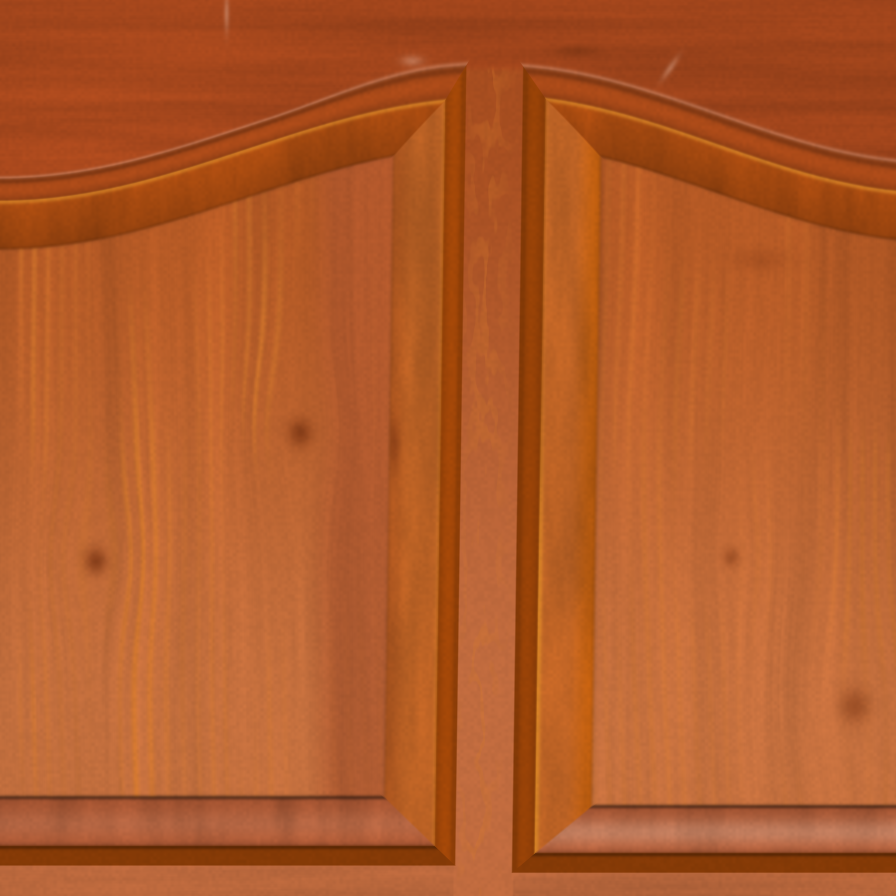
A three.js fragment shader for this texture:

```glsl
// Two raised wooden door panels with arched tops, parted by a central stile.
// Each panel has a mitred profile: the least of its side, top and bottom steps
// picks frame (<0), groove (0-1), bevel (1-2) or field (>2); noise adds grain.
varying vec2 vUv;

const float PI = 3.14159265;
const float TILT = 0.014;          // lean of the upright edges
const float STILE_LEFT = 0.5145;
const float STILE_RIGHT = 0.578;
const float ARCH_CENTRE = 0.55;
const float GRAIN = 0.085;
const float SPECKLE = 0.05;
const vec3 RAIL = vec3(0.62, 0.265, 0.105);
const vec3 STILE_TOP = vec3(0.65, 0.30, 0.12);
const vec3 STILE_LOW = vec3(0.755, 0.42, 0.245);
const vec3 GROOVE = vec3(0.62, 0.27, 0.03);
const vec3 MOULDING = vec3(0.60, 0.26, 0.085);
const vec3 BEVEL = vec3(0.72, 0.375, 0.14);
const vec3 BEVEL_TOP = vec3(0.63, 0.28, 0.06);
const vec3 BEVEL_LOW = vec3(0.68, 0.345, 0.20);
const vec3 FIELD_TOP = vec3(0.70, 0.345, 0.14);
const vec3 FIELD_LOW = vec3(0.775, 0.44, 0.245);
const vec3 STREAK = vec3(0.83, 0.47, 0.17);
const vec3 GLINT = vec3(0.88, 0.55, 0.16);
const vec3 DUST = vec3(0.82, 0.59, 0.48);
const vec3 KNOT = vec3(0.47, 0.20, 0.07);

float hash(vec2 p) { return fract(sin(dot(p, vec2(127.1, 311.7))) * 43758.5453); }

float noise(vec2 p) {
  vec2 i = floor(p), f = fract(p);
  f = f * f * (3.0 - 2.0 * f);
  return mix(mix(hash(i), hash(i + vec2(1, 0)), f.x),
             mix(hash(i + vec2(0, 1)), hash(i + vec2(1, 1)), f.x), f.y);
}

float fbm(vec2 p) {
  float sum = 0.0, amp = 0.5;
  for (int i = 0; i < 4; i++) {
    sum += amp * noise(p);
    p = p * 2.03 + 17.3;
    amp *= 0.5;
  }
  return sum;
}

float bump(float x, float c, float w) { x = (x - c) / w; return exp(-x * x); }
float spot(vec2 p, vec2 c, vec2 r) { p = (p - c) / r; return exp(-dot(p, p)); }
float over(float t, float k) { return smoothstep(k - 0.045, k + 0.045, t); }

// Distance turned into profile steps: groove is 0-1, bevel is 1-2.
float profile(float d, float groove, float bevel) {
  return min(d / groove, 1.0) + max(d - groove, 0.0) / bevel;
}

// Sideways push of the grain around a knot, and its dark core in y.
vec2 knot(vec2 p, vec2 c, float r) {
  return vec2((p.x - c.x) * spot(p, c, vec2(4.0, 7.0) * r) * 0.65, spot(p, c, vec2(r, r * 1.15)));
}

vec3 fieldColour(vec2 p, bool left) {
  vec2 k = knot(p, vec2(0.335, 0.517), 0.013) + knot(p, vec2(0.107, 0.374), 0.012);
  k += knot(p, vec2(0.954, 0.212), 0.016) * 0.7 + knot(p, vec2(0.816, 0.378), 0.009) * 0.6;
  float x = p.x - k.x + 0.012 * (noise(vec2(p.x * 6.0, p.y * 4.0)) - 0.5);
  float broad = fbm(vec2(x * 24.0, p.y * 1.3));
  float fine = fbm(vec2(x * 110.0, p.y * 3.0));
  vec3 c = mix(FIELD_LOW, FIELD_TOP, smoothstep(0.15, 0.8, p.y));
  float lines = 0.5 + 0.5 * sin(x * 370.0 + 5.0 * noise(vec2(x * 14.0, p.y * 2.2)));
  float zone = left ? bump(x, 0.01, 0.035) + bump(x, 0.15, 0.035) + bump(x, 0.285, 0.04)
                    : 0.35 * bump(x, 0.96, 0.06) + 0.2 * bump(x, 0.73, 0.04);
  float patchy = smoothstep(0.25, 0.7, noise(vec2(x * 26.0, p.y * 5.0)));
  c = mix(c, STREAK, (0.15 + 0.6 * zone) * lines * lines * patchy);
  if (left) c = mix(c, vec3(0.68, 0.335, 0.18), 0.65 * smoothstep(0.34, 0.38, x));
  c *= 1.0 + GRAIN * (2.0 * (broad - 0.47) + 1.3 * (fine - 0.47));
  c = mix(c, KNOT, 0.25 * spot(p, vec2(0.85, 0.71), vec2(0.03, 0.012)));
  return mix(c, KNOT, 0.75 * min(k.y, 1.0));
}

vec3 frameColour(vec2 p, float x) {
  float figure = fbm(vec2(x * 32.0, p.y * 9.0));
  float rings = smoothstep(0.2, 0.9, sin(figure * 24.0));
  vec3 stile = mix(STILE_LOW, STILE_TOP, smoothstep(0.2, 0.95, p.y));
  stile = mix(stile, STREAK, 0.28 * rings * bump(x, 0.54, 0.022));
  float across = fbm(vec2(p.x * 4.0, p.y * 75.0));
  vec3 rail = mix(RAIL, STILE_LOW * 0.94, 1.0 - smoothstep(0.1, 0.7, p.y));
  rail *= 1.0 + 0.20 * (across - 0.47) + 0.06 * bump(p.x, 0.1, 0.2);
  float upright = smoothstep(STILE_LEFT - 0.003, STILE_LEFT, x)
                * (1.0 - smoothstep(STILE_RIGHT, STILE_RIGHT + 0.003, x))
                * (1.0 - smoothstep(0.918, 0.928, p.y));
  vec3 c = mix(rail, stile, upright);
  c = mix(c, KNOT, 0.6 * spot(p, vec2(0.645, 0.943), vec2(0.025, 0.006)));
  float dust = spot(p, vec2(0.46, 0.932), vec2(0.012, 0.006)) + spot(p, vec2(0.253, 0.985), vec2(0.003, 0.02));
  dust += spot(p + vec2(0.0, (0.748 - p.x) * 1.2), vec2(0.748, 0.924), vec2(0.009, 0.006));
  return mix(c, DUST, 0.5 * min(dust, 1.0));
}

void main() {
  vec2 p = vUv;
  float x = p.x - TILT * (p.y - 0.5);
  bool left = x < 0.5 * (STILE_LEFT + STILE_RIGHT);

  // Profile steps from the three visible edges of each panel.
  float away = abs(p.x - ARCH_CENTRE);
  float arch = left ? 0.8325 + 0.0575 * cos(PI * away / 0.55) : 0.838 + 0.055 * cos(PI * away / 0.5);
  float lip = left ? mix(0.038, 0.026, smoothstep(0.05, 0.25, away)) : 0.034;
  float side = left ? profile(STILE_LEFT - x, 0.0235, 0.0565) : profile(x - STILE_RIGHT, 0.026, 0.062);
  float top = profile(arch + lip - p.y, lip, 0.053);
  float low = left ? profile(p.y - 0.034, 0.022, 0.054) : profile(p.y - 0.026, 0.022, 0.052);
  float t = min(side, min(top, low));
  float isTop = smoothstep(-0.04, 0.04, min(side, low) - top);
  float isLow = smoothstep(-0.04, 0.04, min(side, top) - low);
  float isSide = (1.0 - isTop) * (1.0 - isLow);
  float s = clamp(t - 1.0, 0.0, 1.0);

  // Groove and bevel shading, blended at the mitres.
  vec3 groove = GROOVE * (left ? 1.0 : 0.93) * (0.88 + 0.16 * sin(PI * clamp(t, 0.0, 1.0)));
  groove = mix(groove, MOULDING * (0.88 + 0.25 * sin(PI * clamp(t, 0.0, 1.0))), isTop);
  groove = mix(groove, GROOVE * 0.84, isLow);
  float mottled = fbm(vec2(x * 40.0, p.y * 8.0)) - 0.47;
  vec3 bevel = left ? mix(BEVEL, BEVEL * vec3(0.91, 0.87, 0.85), smoothstep(0.55, 0.95, s))
                    : mix(BEVEL * 1.03, vec3(0.73, 0.36, 0.06), smoothstep(0.5, 0.95, s));
  bevel = mix(bevel, BEVEL_TOP * (1.06 - 0.16 * s), isTop);
  bevel = mix(bevel, mix(BEVEL_LOW, DUST, (left ? 0.22 : 0.6) * bump(s, 0.45, 0.3)) * (1.03 - 0.12 * s), isLow);
  bevel *= 1.0 + 0.28 * mottled;
  bevel = mix(bevel, KNOT, 0.55 * spot(p, vec2(0.440, 0.505), vec2(0.006, 0.03)));

  vec3 c = mix(frameColour(p, x), groove, over(t, 0.0));
  c = mix(c, bevel, over(t, 1.0));
  c = mix(c, fieldColour(p, left), over(t, 2.0));

  // Worn edges, glints and shadow lines.
  float sideGlint = left ? 0.25 : mix(0.8, 0.2, smoothstep(0.3, 0.65, p.y));
  c = mix(c, GLINT, bump(t, 1.0, 0.06) * (0.65 * isTop + sideGlint * isSide));
  c = mix(c, DUST, 0.4 * bump(t, -0.03, 0.08) * isTop);
  c *= 1.0 - bump(t, 0.16, 0.1) * (0.14 * isTop + 0.06 * isSide);
  c *= 1.0 - bump(t, 2.0, 0.05) * (0.42 * isLow + 0.12 * isTop + 0.08 * isSide);
  c *= 1.0 - 0.3 * bump(t, 0.93, 0.12) * isLow;
  c *= 1.0 + SPECKLE * (noise(p * 260.0) - 0.5);
  gl_FragColor = vec4(c, 1.0);
}
```
